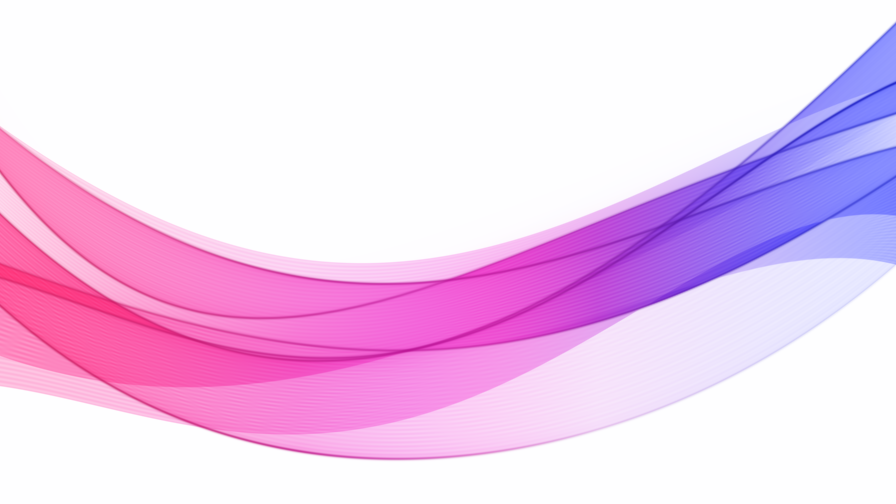
Reproduce this background procedurally as a Shadertoy shader.

```glsl
// Translucent silk ribbons sweeping from pink through magenta to blue on white.
// Ten smooth quartic curves form the edges; the spaces between pairs of curves
// are tinted by multiplication, then finished with fine dark folds.

#define PAPER vec3(0.995, 0.995, 1.0)
#define PINK vec3(1.0, 0.33, 0.66)
#define MAGENTA vec3(0.96, 0.28, 0.86)
#define BLUE vec3(0.38, 0.42, 1.0)
#define FOLD_WIDTH 0.0028
#define GLOW_WIDTH 0.020
#define GLOW_STRENGTH 0.30
#define THREAD_COUNT 26.0
#define THREAD_STRENGTH 0.14

// Quartic through five depths, evenly spaced from the left to the right side.
float curve(float u, vec4 y, float last) {
    float s = 4.0 * u;
    vec4 a = vec4(y.yzw, last) - y;
    vec3 b = a.yzw - a.xyz;
    vec2 c = b.yz - b.xy;
    float d = c.y - c.x;
    return y.x + s * (a.x + (s - 1.0) / 2.0 * (b.x
         + (s - 2.0) / 3.0 * (c.x + (s - 3.0) / 4.0 * d)));
}

// Piecewise linear strength, given at four even stops across the canvas.
float along(float u, vec4 stops) {
    return dot(stops, max(1.0 - abs(3.0 * u - vec4(0, 1, 2, 3)), 0.0));
}

// Tint the band between two edges, with faint threads running along it.
void ribbon(inout vec3 col, vec3 tint, vec2 p, float a, float b, vec4 stops) {
    float px = 1.0 / iResolution.y;
    float top = min(a, b), bottom = max(a, b), span = bottom - top;
    float cover = smoothstep(-px, px, p.y - top) * smoothstep(-px, px, bottom - p.y)
                * smoothstep(0.0, 3.0 * px, span);
    float visible = smoothstep(2.0, 4.0, span / (px * THREAD_COUNT));
    float thread = cos(6.28318 * THREAD_COUNT * (p.y - top) / max(span, px));
    float alpha = along(p.x, stops) * (1.0 + THREAD_STRENGTH * visible * thread);
    col *= mix(vec3(1.0), tint, cover * alpha);
}

// Dark crease on an edge; side = 1 glows downward, side = -1 upward.
void fold(inout vec3 col, vec3 tint, vec2 p, float edge, float side, vec4 stops) {
    float px = 1.0 / iResolution.y;
    float slope = dFdx(edge) * iResolution.y;
    float d = side * (p.y - edge) / sqrt(1.0 + slope * slope);
    float width = max(FOLD_WIDTH, 0.8 * px);
    float strength = along(p.x, stops);
    float crease = exp(-d * d / (width * width));
    float glow = smoothstep(-px, px, d) * exp(-max(d, 0.0) / GLOW_WIDTH);
    col *= mix(vec3(1.0), tint, GLOW_STRENGTH * strength * glow);
    col = mix(col, min(col, tint * tint * 0.78), strength * crease);
}

void mainImage(out vec4 fragColor, in vec2 fragCoord) {
    // x runs across the canvas, y is the depth below its top.
    vec2 p = fragCoord / iResolution.xy;
    p.y = 1.0 - p.y;
    float u = p.x;

    vec3 tint = mix(PINK, MAGENTA, smoothstep(0.0, 0.5, u));
    tint = mix(tint, BLUE, smoothstep(0.52, 1.0, u));

    // Edges, named by where they start or what they bound.
    float crest   = curve(u, vec4(0.250, 0.481, 0.507, 0.354), 0.167);
    float upper   = curve(u, vec4(0.255, 0.512, 0.556, 0.442), 0.292);
    float second  = curve(u, vec4(0.340, 0.627, 0.556, 0.382), 0.225);
    float soaring = curve(u, vec4(0.424, 0.692, 0.674, 0.433), 0.046);
    float middle  = curve(u, vec4(0.523, 0.657, 0.692, 0.588), 0.350);
    float twist   = curve(u, vec4(0.551, 0.688, 0.676, 0.447), 0.164);
    float belly   = curve(u, vec4(0.606, 0.861, 0.907, 0.801), 0.525);
    float lower   = curve(u, vec4(0.766, 0.854, 0.806, 0.576), 0.428);
    float inner   = curve(u, vec4(0.706, 0.766, 0.671, 0.475), 0.231);
    float tail    = curve(u, vec4(0.523, 0.657, 0.692, 0.579), 0.525);

    // Broad veils first, then the denser bands.
    vec3 col = PAPER;
    ribbon(col, tint, p, crest, soaring, vec4(0.25, 0.25, 0.35, 0.30));
    ribbon(col, tint, p, soaring, belly, vec4(0.42, 0.12, 0.08, 0.08));
    ribbon(col, tint, p, middle, belly, vec4(0.00, 0.30, 0.08, 0.06));
    ribbon(col, tint, p, upper, second, vec4(0.50, 0.55, 0.35, 0.00));
    ribbon(col, tint, p, second, middle, vec4(0.00, 0.50, 0.62, 0.15));
    ribbon(col, tint, p, soaring, inner, vec4(0.42, 0.50, 0.25, 0.05));
    ribbon(col, tint, p, middle, lower, vec4(0.38, 0.38, 0.40, 0.50));
    ribbon(col, tint, p, middle, tail, vec4(0.00, 0.00, 0.20, 0.42));
    ribbon(col, tint, p, twist, middle, vec4(0.40, 0.05, 0.50, 0.10));
    ribbon(col, tint, p, soaring, twist, vec4(0.25, 0.30, 0.35, 0.35));
    ribbon(col, tint, p, upper, middle, vec4(0.00, 0.00, 0.20, 0.50));
    ribbon(col, tint, p, second, twist, vec4(0.00, 0.10, 0.20, 0.60));

    // Creases where the silk turns over.
    fold(col, tint, p, upper, 1.0, vec4(0.25, 0.70, 0.60, 0.50));
    fold(col, tint, p, second, -1.0, vec4(0.60, 0.60, 0.35, 0.60));
    fold(col, tint, p, soaring, 1.0, vec4(0.50, 0.60, 0.50, 0.45));
    fold(col, tint, p, middle, -1.0, vec4(0.35, 0.55, 0.50, 0.55));
    fold(col, tint, p, twist, 1.0, vec4(0.45, 0.60, 0.65, 0.90));
    fold(col, tint, p, belly, -1.0, vec4(0.60, 0.75, 0.15, 0.08));

    fragColor = vec4(col, 1.0);
}
```
